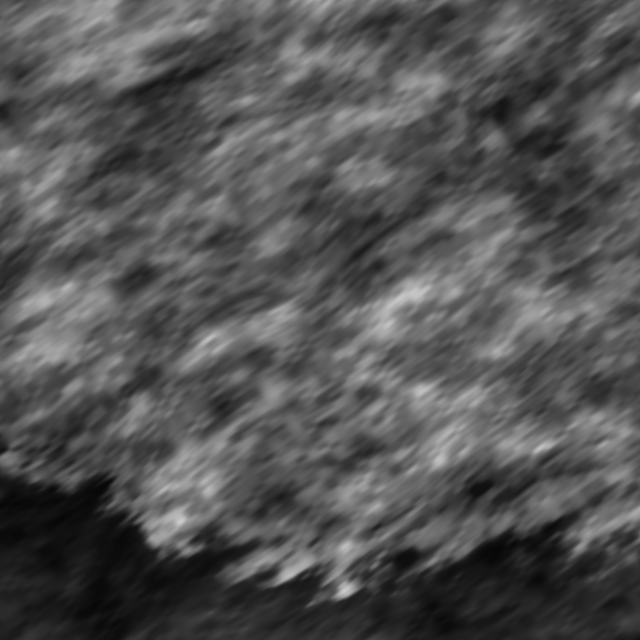
A Shadertoy shader for this texture:

```glsl
float hash(vec2 cell) {
    vec3 h = fract(vec3(cell.xyx) * 0.1031);
    h += dot(h, h.yzx + 33.33);
    return fract((h.x + h.y) * h.z);
}

// Smooth value noise in -1..1
float noise(vec2 p) {
    vec2 cell = floor(p), f = fract(p);
    vec2 s = f * f * f * (f * (f * 6.0 - 15.0) + 10.0);
    float low = mix(hash(cell), hash(cell + vec2(1, 0)), s.x);
    float high = mix(hash(cell + vec2(0, 1)), hash(cell + vec2(1, 1)), s.x);
    return 2.0 * mix(low, high, s.y) - 1.0;
}

// Coordinates along and across a streak direction
vec2 alongStreak(vec2 p, float angle) {
    float c = cos(angle), s = sin(angle);
    return vec2(c * p.x + s * p.y, c * p.y - s * p.x);
}

// Octaves grow thinner and steeper as they get finer
float streaks(vec2 p) {
    vec2 frequency = vec2(3.5, 5.5);
    float angle = 0.36, sum = 0.0;
    for (int i = 0; i < 5; i++) {
        float amplitude = i == 0 ? 0.09 : i < 3 ? 0.135 : i == 3 ? 0.115 : 0.065;
        vec2 offset = vec2(17.3, 41.7) * float(i + 1);
        sum += amplitude * noise(alongStreak(p, angle) * frequency + offset);
        frequency *= vec2(1.95, 2.25);
        angle += 0.065;
    }
    return sum;
}

void mainImage(out vec4 fragColor, in vec2 fragCoord) {
    vec2 uv = fragCoord / iResolution.xy;

    // A gentle bend keeps the grain from running perfectly straight
    vec2 bend = vec2(noise(uv * 6.0 + 3.1), noise(uv * 6.0 + 58.4));
    float grain = streaks(uv + 0.012 * bend);

    // Stronger contrast in the lower half of the lit surface
    float contrast = mix(1.15, 0.95, smoothstep(0.3, 0.6, uv.y));
    float n = grain * contrast;
    float tone = max(0.355 + n + 0.55 * n * n, 0.07);

    // Ragged shadow along the bottom, shallowest right of the middle
    float shadowTop = 0.115 + 0.40 * (uv.x - 0.62) * (uv.x - 0.62);
    float lit = smoothstep(-0.035, 0.045, uv.y - shadowTop + 0.25 * grain);
    tone *= mix(0.26 + 0.12 * uv.x, 1.0, lit);

    fragColor = vec4(vec3(clamp(tone, 0.0, 1.0)), 1.0);
}
```
